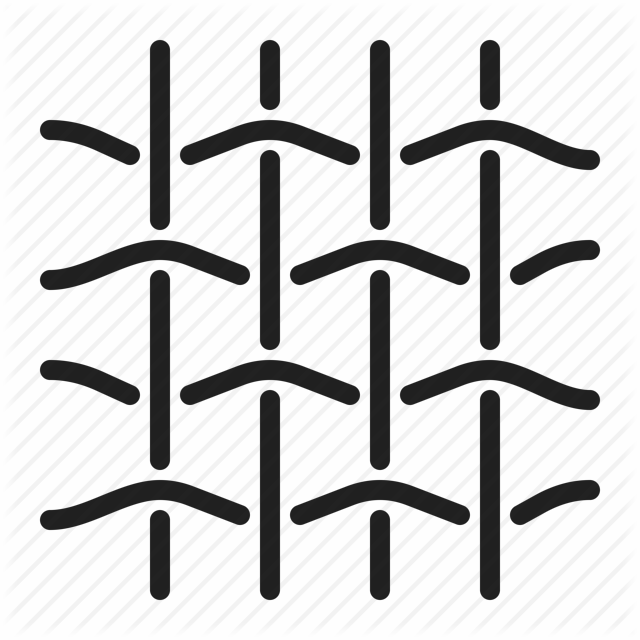
Give the GLSL for this pattern, as a WebGL 1 fragment shader.

```glsl
precision highp float;

uniform vec2 u_resolution;

// Lengths are in units of 1/64 of the canvas, y pointing down.
#define UNITS 64.0
#define THREAD_RADIUS 1.0
#define FRAME vec2(5.0, 59.0)
#define SPACING vec2(11.0, 12.0)
#define FIRST_CROSSING vec2(16.0, 13.0)
#define WARP_GAP 3.0
#define WEFT_REACH 8.0
#define WEFT_SAG 2.5
#define INK 0.127
#define PAPER 0.998
#define STRIPE_PERIOD 2.667
#define STRIPE_WIDTH 0.65

// Drop of a weft strand below its crest, u away from the crest.
float sag(float u, float reach, float bend) {
  if (reach > 9.0) return 3.0 * smoothstep(0.0, reach, u);
  float slope = WEFT_SAG / (reach - 0.5 * bend);
  return slope * (u < bend ? 0.5 * u * u / bend : u - 0.5 * bend);
}

// Distance to one strand arching over a column at crest.
float strandDistance(vec2 p, float crest) {
  float left = crest < FRAME.x + 15.0 ? FRAME.x : crest - WEFT_REACH;
  float right = crest > FRAME.y - 13.0 ? FRAME.y : crest + WEFT_REACH;
  crest = min(crest, FRAME.y);
  float bend = (crest == FRAME.x || crest == FRAME.y) ? 5.0 : 3.0;

  // Walk the foot point along the curve towards the nearest place.
  float x = clamp(p.x, left, right);
  float y = 0.0;
  for (int i = 0; i < 4; i++) {
    float side = x < crest ? -1.0 : 1.0;
    float reach = side < 0.0 ? crest - left : right - crest;
    float u = abs(x - crest);
    y = sag(u, reach, bend);
    if (i < 3) {
      float slope = side * (sag(u + 0.02, reach, bend) - y) / 0.02;
      float stepX = (p.x - x + (p.y - y) * slope) / (1.0 + slope * slope);
      x = clamp(x + stepX, left, right);
    }
  }
  return length(p - vec2(x, y));
}

// Horizontal threads: alternate rows shift by one column.
float weftDistance(vec2 p) {
  float row = clamp(floor((p.y - 8.5) / SPACING.y), 0.0, 3.0);
  p.y -= FIRST_CROSSING.y + SPACING.y * row;
  float firstCrest = FRAME.x + SPACING.x * mod(row, 2.0);
  float d = UNITS;
  for (int i = 0; i < 3; i++) {
    d = min(d, strandDistance(p, firstCrest + 2.0 * SPACING.x * float(i)));
  }
  return d;
}

// Vertical threads: broken wherever a weft strand passes over.
float warpDistance(vec2 p) {
  float column = clamp(floor((p.x - 10.5) / SPACING.x), 0.0, 3.0);
  float x = FIRST_CROSSING.x + SPACING.x * column;
  float firstGap = FIRST_CROSSING.y + SPACING.y * (1.0 - mod(column, 2.0));
  float period = 2.0 * SPACING.y;
  float piece = clamp(floor((p.y - firstGap) / period), -1.0, 1.0);
  float gap = firstGap + period * piece;
  float top = max(gap + WARP_GAP, FRAME.x);
  float bottom = piece > 0.5 ? FRAME.y : gap + period - WARP_GAP;
  return length(p - vec2(x, clamp(p.y, top, bottom)));
}

// Faint diagonal hatching that fades at the canvas border.
float stripes(vec2 p, float pixel) {
  float across = abs(fract((p.x + p.y) / STRIPE_PERIOD) - 0.5) * STRIPE_PERIOD;
  float line = 1.0 - smoothstep(-pixel, pixel, across - 0.5 * STRIPE_WIDTH);
  vec2 border = min(p, UNITS - p);
  return line * smoothstep(0.0, 2.0, min(border.x, border.y));
}

void main() {
  float size = min(u_resolution.x, u_resolution.y);
  float pixel = UNITS / size;
  vec2 p = (gl_FragCoord.xy - 0.5 * u_resolution) * pixel + 0.5 * UNITS;
  p.y = UNITS - p.y;

  float hatch = stripes(p, pixel);
  float paper = PAPER - 0.05 * hatch;
  float ink = INK + 0.008 * hatch;
  float d = min(weftDistance(p), warpDistance(p)) - THREAD_RADIUS;
  float coverage = 1.0 - smoothstep(-0.75 * pixel, 0.75 * pixel, d);
  gl_FragColor = vec4(vec3(mix(paper, ink, coverage)), 1.0);
}
```
